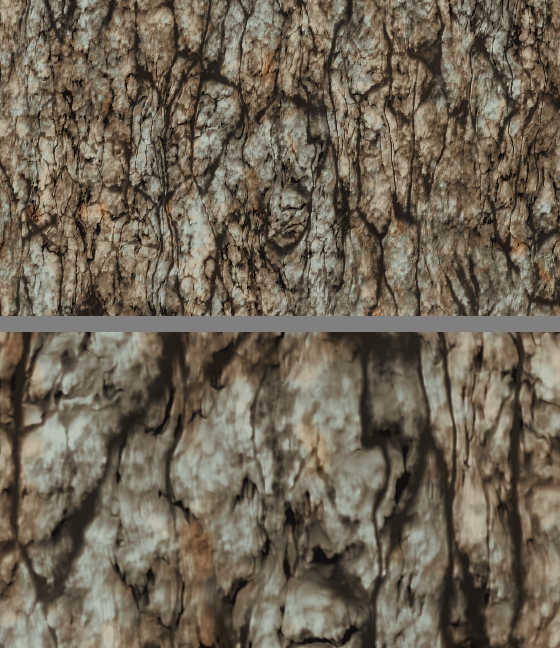
Top: the whole. Bottom: its middle third, enlarged.
Write a Shadertoy shader that draws this texture.

```glsl
// Weathered tree bark: tall warped cellular plates with domed sides, split by
// long dark furrows and covered in creased crags of billow noise; it is lit as
// a relief from the upper left and coloured from dark brown to pale grey.

#define PLATE_SCALE vec2(10.0, 2.8)
#define CHUNK_SCALE vec2(21.0, 9.0)
#define CRAG_SCALE vec2(27.0, 15.0)
#define GRAIN_SCALE vec2(95.0, 75.0)
#define WARP 0.10
#define BASE_TONE 0.505
#define CRAG_CONTRAST 0.42
#define GRAIN_CONTRAST 0.34
#define RELIEF 0.80
#define LIGHT_STEP vec2(-0.0024, 0.0030)
#define RUST_TINT vec3(1.04, 0.97, 0.92)
#define LICHEN_TINT vec3(0.98, 1.02, 1.04)

float hash(vec2 p) {
    return fract(sin(dot(p, vec2(127.1, 311.7))) * 43758.5453);
}

float noise(vec2 p) {
    vec2 cell = floor(p);
    vec2 f = fract(p);
    f = f * f * (3.0 - 2.0 * f);
    float low = mix(hash(cell), hash(cell + vec2(1.0, 0.0)), f.x);
    float high = mix(hash(cell + vec2(0.0, 1.0)), hash(cell + 1.0), f.x);
    return mix(low, high, f.y);
}

float fbm(vec2 p) {
    float sum = 0.0;
    float weight = 0.57;
    for (int i = 0; i < 3; i++) {
        sum += weight * noise(p);
        p = mat2(1.6, 0.9, -0.9, 1.6) * p + 17.3;
        weight *= 0.5;
    }
    return sum;
}

// Rounded lumps that meet in sharp creases
float billow(vec2 p) {
    float sum = 0.0;
    float weight = 0.5;
    for (int i = 0; i < 4; i++) {
        sum += weight * abs(2.0 * noise(p) - 1.0);
        p = mat2(1.75, 0.7, -0.7, 1.75) * p + 23.7;
        weight *= 0.54;
    }
    return sum;
}

// Gap between the two nearest cell points: zero along cell borders
float cellBorder(vec2 p) {
    vec2 cell = floor(p);
    float nearest = 9.0;
    float second = 9.0;
    for (int y = -1; y <= 1; y++) {
        for (int x = -1; x <= 1; x++) {
            vec2 id = cell + vec2(x, y);
            vec2 site = id + vec2(hash(id), hash(id + 57.3));
            float d = length(site - p);
            second = min(second, max(nearest, d));
            nearest = min(nearest, d);
        }
    }
    return second - nearest;
}

// x: relief height, y: furrow openness (0 deep, 1 plate), z: surface tone
vec3 barkSurface(vec2 p) {
    float grain = fbm(p * GRAIN_SCALE) - 0.5;
    float lumps = fbm(p * vec2(30.0, 17.0) + 13.0) - 0.5;
    vec2 bend = vec2(fbm(p * vec2(7.0, 4.0)), fbm(p * vec2(6.0, 5.0) + 31.0)) - 0.5;
    vec2 q = p + WARP * bend + 0.02 * vec2(lumps, grain);
    float crag = billow(q * CRAG_SCALE) - 0.335;

    // Long furrows between plates, ragged and of changing width
    float ragged = 0.10 * grain + 0.14 * crag;
    float spread = fbm(p * vec2(8.0, 4.0) + 11.0);
    float border = cellBorder(q * PLATE_SCALE);
    float plate = smoothstep(0.0, 0.03 + 0.17 * spread, border + ragged);
    plate = mix(1.0, plate, 0.25 + 0.75 * smoothstep(0.38, 0.52, spread));
    float vein = abs(noise(q * vec2(12.0, 1.7) + 5.0) - 0.5);
    float split = smoothstep(0.0, 0.055, vein + 0.25 * ragged);
    split = mix(1.0, split, smoothstep(0.44, 0.58, noise(p * vec2(8.0, 3.0) + 43.0)));
    float open = plate * split;
    float dome = smoothstep(0.0, 0.5, border) * smoothstep(-0.05, 0.2, vein);

    // Thin cracks around chunks, and pits in the creases of rough areas
    float rough = smoothstep(0.3, 0.7, noise(p * vec2(5.0, 3.0) + 83.0));
    float crackGate = smoothstep(0.25, 0.6, noise(p * vec2(15.0, 8.0) + 3.0));
    float chunk = smoothstep(0.0, 0.15, cellBorder(q * CHUNK_SCALE) + 0.2 * grain);
    float pit = 1.0 - smoothstep(-0.26, -0.08, crag);
    float cracks = (0.10 + 0.14 * rough) * crackGate * (1.0 - chunk)
                 + (0.06 + 0.22 * rough) * pit;

    float height = 0.14 * open + 0.22 * dome - 0.3 * cracks + 0.5 * crag + 0.16 * grain;
    float tone = BASE_TONE + CRAG_CONTRAST * crag + GRAIN_CONTRAST * grain
               + 0.12 * (dome - 0.5) - cracks;
    return vec3(height, open, tone);
}

vec3 barkColour(float tone) {
    vec3 colour = mix(vec3(0.045, 0.041, 0.039), vec3(0.28, 0.24, 0.19),
                      clamp((tone - 0.04) / 0.24, 0.0, 1.0));
    colour = mix(colour, vec3(0.47, 0.41, 0.33), clamp((tone - 0.28) / 0.19, 0.0, 1.0));
    colour = mix(colour, vec3(0.64, 0.64, 0.58), clamp((tone - 0.47) / 0.17, 0.0, 1.0));
    return colour + max(tone - 0.64, 0.0) * vec3(0.8);
}

void mainImage(out vec4 fragColor, in vec2 fragCoord) {
    vec2 p = fragCoord / iResolution.y;
    vec3 surface = barkSurface(p);
    float slope = surface.x - barkSurface(p + LIGHT_STEP).x;

    // Broad patches and directional light on the plates, shade in the furrows
    float patches = fbm(p * vec2(11.0, 4.0) + 19.0) - 0.5;
    float tone = surface.z + 0.2 * patches + RELIEF * clamp(slope, -0.2, 0.2);
    tone = mix(0.14 + 0.12 * patches, tone, surface.y);
    vec3 colour = barkColour(clamp(tone, 0.06, 0.76));

    // Faint warm bark against cool lichen, with rare rusty spots
    float hue = fbm(p * vec2(10.0, 4.0) + 61.0) + 0.35 * (noise(p * 48.0 + 7.0) - 0.5);
    colour *= mix(LICHEN_TINT, RUST_TINT, smoothstep(0.34, 0.66, hue));
    float rust = smoothstep(0.70, 0.90, fbm(p * vec2(15.0, 9.0) + 97.0));
    colour *= mix(vec3(1.0), vec3(1.06, 0.86, 0.70), rust);

    fragColor = vec4(clamp(colour, 0.0, 1.0), 1.0);
}
```
